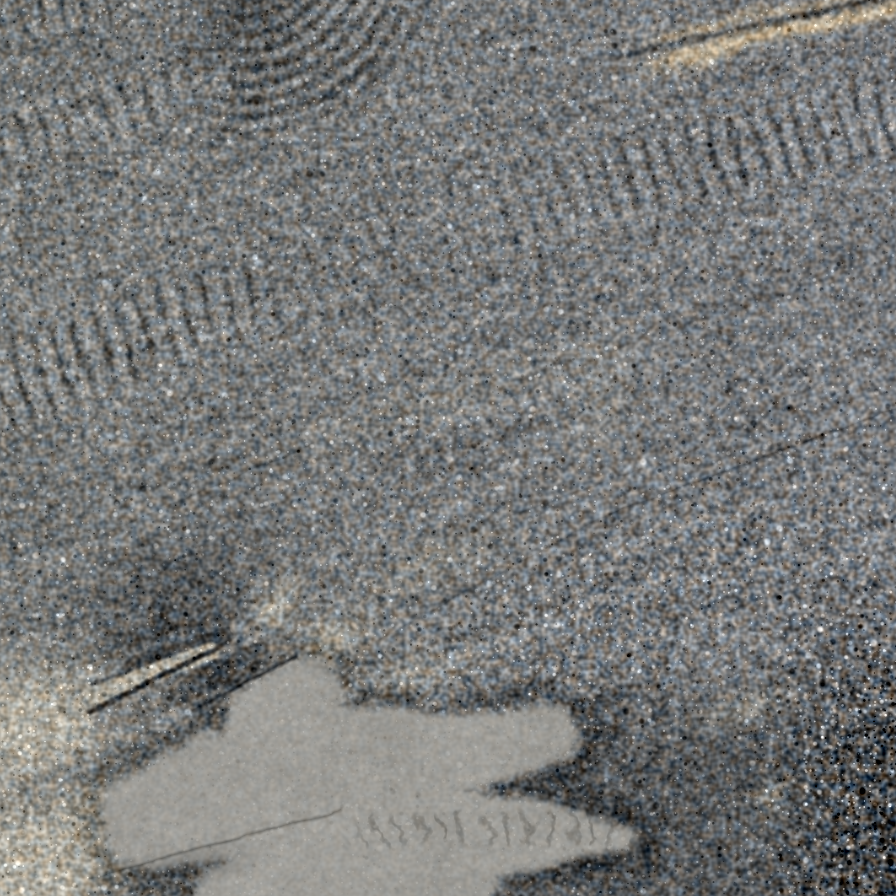
Reproduce this texture procedurally as a Shadertoy shader.

```glsl
const vec3 ASPHALT = vec3(.468, .475, .47);
const vec3 CONCRETE = vec3(.615, .61, .59);
const vec3 DUST = vec3(.72, .7, .645);
const vec3 SAND = vec3(.77, .7, .58);
const vec3 SOOT = vec3(.245, .255, .26);
const float SLOPE = .34;
const float RIB_PERIOD = .0235;
const float ARC_PERIOD = .0185;
const float GRAIN = .24;
const float TAU = 6.2832;

float hash(vec2 p) {
    vec3 q = fract(p.xyx * .1031);
    q += dot(q, q.yzx + 33.33);
    return fract((q.x + q.y) * q.z);
}

float corner(vec2 cell, vec2 offset) {
    float a = TAU * hash(cell);
    return dot(vec2(cos(a), sin(a)), offset);
}

float gradNoise(vec2 p) {
    vec2 i = floor(p), f = fract(p), e = vec2(1, 0);
    vec2 u = f * f * (3. - 2. * f);
    return mix(mix(corner(i, f), corner(i + e, f - e), u.x),
               mix(corner(i + e.yx, f - e.yx), corner(i + 1., f - 1.), u.x), u.y);
}

float fbm(vec2 p) {
    float sum = 0., amp = 1.;
    for (int i = 0; i < 4; i++) {
        sum += amp * gradNoise(p);
        p = p * 2.03 + 17.3;
        amp *= .55;
    }
    return sum;
}

float bell(float d, float width) { return exp(-d * d / (width * width)); }

float fall(float a, float b, float x) { return 1. - smoothstep(a, b, x); }

// Soft ellipse sheared along the tracks
float blob(vec2 p, float x, float y, float rx, float ry) {
    p -= vec2(x, y);
    p.y -= SLOPE * p.x;
    p /= vec2(rx, ry);
    return exp(-dot(p, p));
}

// Distance to a capsule with end radii ra and rb
float capsule(vec2 p, vec2 a, vec2 b, float ra, float rb) {
    vec2 ab = b - a;
    float t = clamp(dot(p - a, ab) / dot(ab, ab), 0., 1.);
    return length(p - a - ab * t) - mix(ra, rb, t);
}

float stroke(vec2 p, float ax, float ay, float bx, float by, float w) {
    float soft = .0015 + 1. / iResolution.y;
    return fall(-soft, soft, capsule(p, vec2(ax, ay), vec2(bx, by), w, w));
}

float ribs(vec2 p, float center, float halfHeight) {
    float off = p.y - center;
    float phase = (p.x + .3 * off) / RIB_PERIOD + .35 * gradNoise(p * 18.);
    return (pow(.5 + .5 * cos(TAU * phase), 3.) - .3) * fall(.6, 1., abs(off) / halfHeight);
}

float concretePatch(vec2 p) {
    float d = capsule(p, vec2(.17, .085), vec2(.34, .14), .058, .08);
    d = min(d, capsule(p, vec2(.29, .2), vec2(.335, .215), .04, .045));
    d = min(d, capsule(p, vec2(.35, .14), vec2(.615, .178), .065, .032));
    d = min(d, capsule(p, vec2(.36, .07), vec2(.7, .066), .09, .012));
    return min(d, capsule(p, vec2(.28, 0), vec2(.52, .01), .055, .035));
}

void mainImage(out vec4 fragColor, in vec2 fragCoord) {
    vec2 p = fragCoord / iResolution.xy;
    float cloud = fbm(p * 9.), fray = fbm(p * 30.);
    vec2 w = p + .014 * vec2(fray, cloud), g = p + vec2(0, .003 * fray);

    // Ground smeared along the tracks
    vec2 along = vec2(p.x + SLOPE * p.y, p.y - SLOPE * p.x);
    vec3 col = ASPHALT + .04 * cloud + .065 * fbm(along * vec2(4, 38));
    col.b += .014 * p.x;

    // Ribbed tracks
    float wear = 1. - .75 * bell(p.x - .47, .17);
    col -= .2 * wear * ribs(p, .565 + .38 * p.x - .07 * p.x * p.x, .058);
    col -= .17 * ribs(p, .84 + .3 * p.x, .042) * fall(.16, .32, p.x);
    col -= .15 * ribs(p, .975 + .25 * p.x, .03) * fall(.1, .2, p.x);
    col += .07 * ribs(p, .4 + .24 * p.x, .055) * bell(p.x - .56, .15);

    // Curved scuffs
    float r = length(p - vec2(.273, 1.065));
    float arcs = .1 * cos(TAU * (r + .004 * cloud) / ARC_PERIOD) - .06;
    col += arcs * fall(.19, .24, r) * smoothstep(.22, .28, p.x + .03 * fray);
    col = mix(col, SOOT, .45 * blob(p, .26, .98, .06, .045));

    // Sand streaks and grooves
    float lane = .22 * (p.x - .72) + .928;
    float sand = bell(w.y - lane, .012) + .65 * bell(w.y - lane - .028, .007);
    col = mix(col, SAND, min(.85 * sand, .9) * smoothstep(.69, .77, p.x));
    col -= .2 * bell(p.y - lane - .016, .004) * smoothstep(.6, .75, p.x);
    col -= .16 * stroke(g, .68, .427, 1., .544, .0012);
    col -= .1 * stroke(g, .42, .284, .68, .427, .0012);
    col -= .09 * stroke(g, .57, .425, .78, .5, .001);
    col -= .1 * stroke(g, .08, .388, .35, .505, .001);
    col -= .05 * stroke(g, .35, .505, 1., .713, .002);

    // Soot
    float soot = .58 * smoothstep(.48, .7, w.x) * fall(.13, .3, w.y);
    soot += .65 * (blob(w, .2, .355, .1, .055) + blob(w, .19, .29, .075, .022));
    col = mix(col, SOOT, min(soot, .8));

    // Pale dust
    float dust = fall(.06, .2, w.x) * fall(.2, .3, w.y);
    dust *= 1. - .75 * blob(w, .09, .14, .12, .028);
    dust += .75 * blob(w, .31, .325, .022, .035) + .8 * blob(w, .37, .28, .04, .03);
    dust += .4 * (blob(w, .46, .25, .07, .025) + blob(w, .49, .37, .07, .03));
    dust += .25 * (blob(w, .48, .55, .16, .025) + blob(w, .67, .56, .04, .06));
    dust += .5 * (blob(w, .83, .21, .05, .018) + blob(w, .86, .105, .022, .02));
    col = mix(col, DUST, clamp(dust * (.85 + .35 * fray), 0., .9));

    // Concrete with a dark rim
    float d = concretePatch(w), slab = fall(-.008, .01, d);
    col = mix(col - .13 * bell(d - .012, .018), CONCRETE + .035 * cloud, slab);
    col -= .2 * stroke(g, .1, .02, .38, .095, .0012);
    col = mix(col, SOOT, .5 * blob(w, .17, .015, .08, .018));
    col -= .16 * max(ribs(w, .075, .022), 0.) * smoothstep(.37, .42, p.x) * slab;

    // Slats and shadows
    col = mix(col, SOOT, .8 * stroke(w, .11, .235, .25, .292, .008));
    col = mix(col, DUST, .85 * stroke(p, .105, .224, .235, .273, .01));
    vec3 wood = mix(CONCRETE * .8, SOOT, bell(p.x - .245, .055));
    col = mix(col, wood, stroke(p, .12, .197, .32, .279, .016));
    col = mix(col, SOOT * .7, stroke(g, .1, .205, .255, .283, .003));
    col = mix(col, SOOT * .7, stroke(g, .215, .208, .33, .268, .002));

    // Grain and pebbles
    float gravel = smoothstep(.82, .99, w.x) * fall(.16, .4, w.y);
    float rough = (1. - .78 * slab) * (1. + .8 * gravel + .35 * blob(p, .75, .33, .3, .1));
    col += GRAIN * rough * (gradNoise(p * 190.) + .75 * gradNoise(p * 95.) + .4 * gradNoise(p * 47.));
    col += vec3(.08, 0, -.08) * rough * gradNoise(p * 110. + 31.);
    for (float f = 65.; f < 170.; f *= 1.6) {
        vec2 cell = floor(p * f) + f;
        vec2 spot = .3 + .4 * vec2(hash(cell + 3.1), hash(cell + 8.7));
        float size = .12 + .16 * hash(cell + 5.3);
        float pebble = fall(size * .4, size + .08, length(fract(p * f) - spot));
        pebble *= step(.72 - .4 * gravel, hash(cell));
        col += mix(-.23, .27, hash(cell + 13.9)) * pebble * rough;
    }
    fragColor = vec4(clamp(col - .07 * gravel, 0., 1.), 1);
}
```
